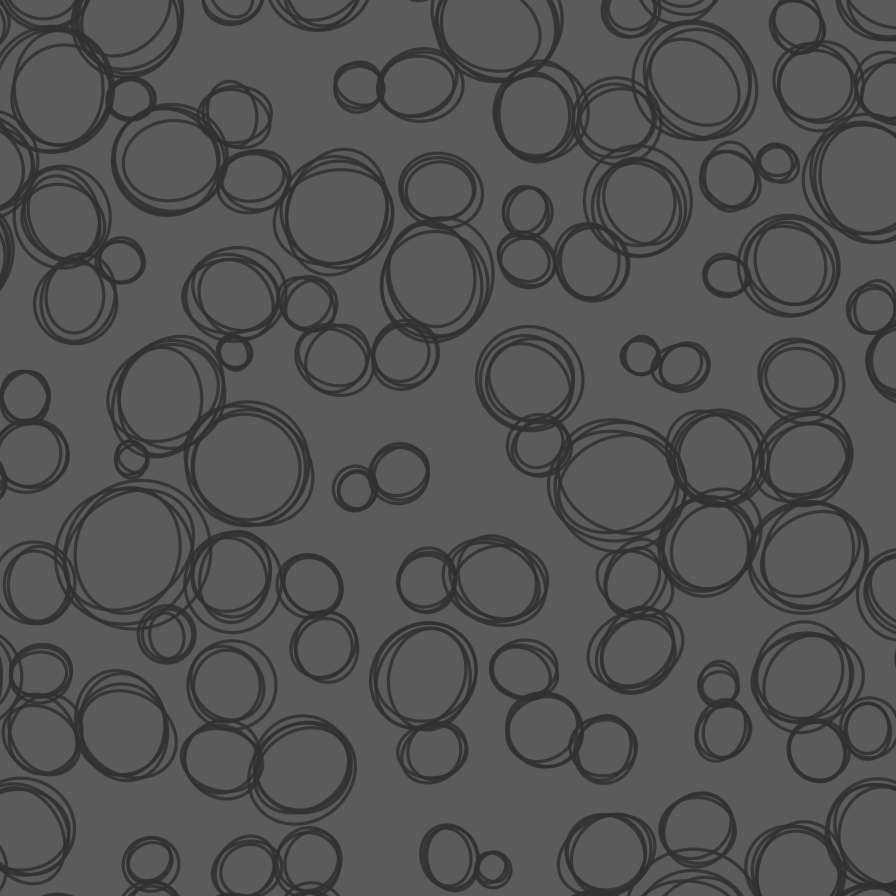
Give the GLSL for this pattern, as a WebGL 2 fragment shader.

```glsl
#version 300 es
precision highp float;
// Loosely packed circles of mixed sizes, each sketched with several thin overlapping ellipses.

uniform vec2 u_resolution;
out vec4 outColor;

const vec3 GROUND = vec3(0.357);
const vec3 INK = vec3(0.19);
const float INK_OPACITY = 0.88;
const float CELLS = 9.5;          // circles across the canvas
const float HALF_LINE = 0.0018;   // half stroke width, in canvas units
const float JITTER = 0.62;
const float MAX_RADIUS = 0.84;    // in cells, keeps strokes within the 3x3 search

vec3 hash3(vec2 p) {
    vec3 q = fract(vec3(p.xyx) * vec3(0.1031, 0.1030, 0.0973));
    q += dot(q, q.yxz + 33.33);
    return fract((q.xxy + q.yzz) * q.zyx);
}

// Jittered centre in xy, size weight in z; weights alternate to mix large and small
vec3 site(vec2 cell) {
    vec3 h = hash3(cell + 57.0);
    float parity = mod(cell.x + cell.y, 2.0);
    float weight = mix(0.4, 1.0, h.z) * mix(1.0, 0.65, parity);
    return vec3(cell + 0.5 + JITTER * (h.xy - 0.5), weight);
}

// Largest radius that shares the gap to every neighbour by weight
float sharedRadius(vec2 cell, vec3 self) {
    float radius = MAX_RADIUS;
    for (int k = 0; k < 9; k++) {
        if (k == 4) continue;
        vec3 other = site(cell + vec2(k % 3, k / 3) - 1.0);
        float gap = distance(self.xy, other.xy);
        radius = min(radius, gap * self.z / (self.z + other.z));
    }
    return radius;
}

// Grows a circle into the space its neighbours leave free
float packedRadius(vec2 cell, vec3 self) {
    float grown = MAX_RADIUS;
    for (int k = 0; k < 9; k++) {
        if (k == 4) continue;
        vec2 neighbour = cell + vec2(k % 3, k / 3) - 1.0;
        vec3 other = site(neighbour);
        grown = min(grown, distance(self.xy, other.xy) - sharedRadius(neighbour, other));
    }
    return mix(sharedRadius(cell, self), grown, 0.8);
}

vec2 rotate(vec2 p, float angle) {
    float c = cos(angle), s = sin(angle);
    return vec2(c * p.x + s * p.y, c * p.y - s * p.x);
}

// Approximate distance to an ellipse outline
float ellipseLine(vec2 p, vec2 axes) {
    float k = max(length(p / axes), 1e-4);
    float slope = max(length(p / (axes * axes)), 1e-4);
    return abs(k - 1.0) * k / slope;
}

float strokeMask(float dist, float halfWidth, float pixel) {
    return 1.0 - smoothstep(halfWidth - 0.75 * pixel, halfWidth + 0.75 * pixel, dist);
}

// Share of ground left uncovered by the strokes of one sketched circle
float sketchedCircle(vec2 p, float radius, vec2 cell, float halfWidth, float pixel) {
    float clear = 1.0;
    float lean = 6.2832 * hash3(cell + 211.0).x;
    int strokes = radius < 0.4 ? 3 : 4;
    for (int i = 0; i < strokes; i++) {
        vec3 shape = hash3(cell + 31.7 * float(i + 1));
        vec3 shift = hash3(cell.yx + 47.3 * float(i + 5));
        float size = radius * mix(0.95, 1.24, shape.x);
        vec2 axes = size * vec2(1.0, mix(0.74, 1.0, shape.y));
        float angle = lean + 1.8 * (shape.z - 0.5);
        vec2 offset = radius * 0.13 * sqrt(shift.x) * rotate(vec2(1.0, 0.0), 6.2832 * shift.y);
        float dist = ellipseLine(rotate(p - offset, angle), axes);
        clear *= 1.0 - INK_OPACITY * strokeMask(dist, halfWidth, pixel);
    }
    return clear;
}

void main() {
    float scale = CELLS / min(u_resolution.x, u_resolution.y);
    vec2 p = gl_FragCoord.xy * scale;
    vec2 home = floor(p);

    // Layer the strokes of all nearby circles
    float clear = 1.0;
    for (int k = 0; k < 9; k++) {
        vec2 cell = home + vec2(k % 3, k / 3) - 1.0;
        vec3 self = site(cell);
        float radius = packedRadius(cell, self);
        clear *= sketchedCircle(p - self.xy, radius, cell, HALF_LINE * CELLS, scale);
    }
    outColor = vec4(mix(INK, GROUND, clear), 1.0);
}
```
